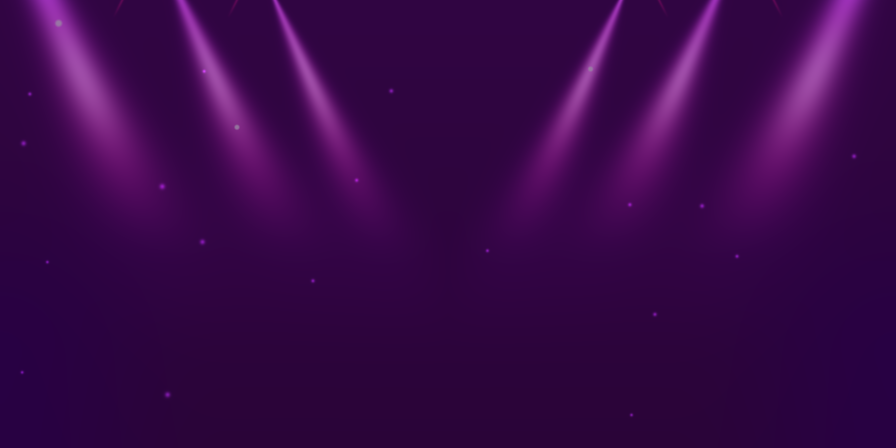
Give the GLSL for this background, as a Shadertoy shader.

```glsl
vec2 hash22(vec2 p) {
    vec3 h = fract(p.xyx * vec3(0.1031, 0.1030, 0.0973));
    h += dot(h, h.yzx + 33.33);
    return fract((h.xx + h.yz) * h.zy);
}

float segmentDistance(vec2 p, vec2 a, vec2 b) {
    vec2 ab = b - a;
    return length(p - a - ab * clamp(dot(p - a, ab) / dot(ab, ab), 0.0, 1.0));
}

// Violet ground, bluer at the lower sides and darker at the bottom centre
vec3 backdrop(vec2 q) {
    vec3 color = mix(vec3(0.19, 0.02, 0.26), vec3(0.165, 0.015, 0.22), q.y);
    float side = smoothstep(0.5, 0.0, q.x) * smoothstep(0.3, 0.8, q.y);
    return mix(color, vec3(0.155, 0.0, 0.27), 0.8 * side);
}

// Slanted spotlight: q.y is the depth below the top edge
vec3 addBeam(vec3 color, vec2 q, float top, float startWidth, float spread) {
    float depth = q.y;
    float width = startWidth + spread * depth;
    float offset = (q.x - top - 0.44 * depth) * 0.915 / width;
    float profile = exp(-offset * offset);
    float body = 1.0 - smoothstep(0.18, 0.6, depth);
    float haze = 1.0 - smoothstep(0.35, 0.85, depth);
    float core = exp(-pow((depth - 0.17) / 0.13, 2.0)) * profile * profile;
    float source = exp(-depth * 9.0) * profile;

    color += vec3(0.035, 0.0, 0.05) * haze * exp(-0.4 * offset * offset);
    color = mix(color, vec3(0.49, 0.06, 0.47), body * profile);
    color += vec3(0.11, 0.22, 0.14) * core;
    return color + vec3(0.10, 0.09, 0.22) * source;
}

// Sparse sparks, one candidate in each grid cell
float sparks(vec2 p) {
    vec2 cell = floor(p * 4.0);
    vec2 seed = hash22(cell + 7.0);
    vec2 center = (cell + 0.15 + 0.7 * hash22(cell + 41.0)) / 4.0;
    float radius = mix(0.003, 0.006, seed.y);
    float r = length(p - center) / radius;
    return step(seed.x, 0.55) * exp(-r * r);
}

void mainImage(out vec4 fragColor, in vec2 fragCoord) {
    vec2 p = fragCoord / iResolution.y;
    float fromCenter = p.x - 0.5 * iResolution.x / iResolution.y;
    vec2 q = vec2(1.0 - abs(fromCenter), 1.0 - p.y);
    vec3 color = backdrop(q);

    // Three mirrored pairs: top position, starting width, spread
    vec3 beams[3] = vec3[3](
        vec3(0.108, 0.038, 0.10),
        vec3(0.404, 0.011, 0.13),
        vec3(0.614, 0.005, 0.11));
    for (int i = 0; i < 3; i++) {
        color = addBeam(color, q, beams[i].x, beams[i].y, beams[i].z);
    }

    // Thin red rays at the top
    for (int i = 0; i < 2; i++) {
        float top = 0.273 + 0.256 * float(i);
        float d = segmentDistance(q, vec2(top, 0.0), vec2(top - 0.018, 0.036));
        color += vec3(0.16, 0.01, 0.06) * exp(-pow(d / 0.003, 2.0))
               * smoothstep(0.045, 0.0, q.y);
    }

    color += vec3(0.32, 0.08, 0.42) * sparks(p);

    // Pale dust: one mote in each pair, the last on the right
    float moteDepth[3] = float[3](0.052, 0.284, 0.154);
    for (int i = 0; i < 3; i++) {
        float side = i < 2 ? -1.0 : 1.0;
        vec2 mote = vec2(beams[i].x + 0.44 * moteDepth[i], moteDepth[i]);
        float radius = i == 0 ? 0.011 : 0.008;
        float glow = smoothstep(radius, 0.3 * radius, length(q - mote));
        color = mix(color, vec3(0.60, 0.52, 0.64), 0.8 * glow * step(0.0, side * fromCenter));
    }

    fragColor = vec4(color, 1.0);
}
```
